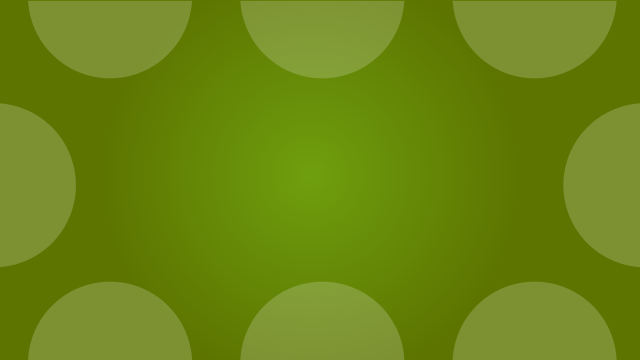
Give the GLSL for this background, as a WebGL 2 fragment shader.

```glsl
#version 300 es
precision highp float;
// Green radial glow framed by a ring of eight pale translucent discs.

#define DISC_RADIUS 0.228
#define DISC_ALPHA 0.2
#define ROW_SPACING vec2(0.5897, 0.5104)
#define ROW_SHIFT 0.0065
#define SIDE_CENTER vec2(0.905, -0.0145)
#define GLOW_CENTER vec2(-0.026, 0.014)
#define GLOW_RADIUS 0.575
#define TOP_MARGIN 0.0023

uniform vec2 u_resolution;
out vec4 fragColor;

const vec3 GLOW_COLOR = vec3(0.435, 0.622, 0.055);
const vec3 EDGE_COLOR = vec3(0.365, 0.459, 0.0);
const vec3 DISC_TINT = vec3(0.985);

// Signed distance to the nearest disc of the frame.
float discDistance(vec2 p) {
    // Three discs along the top and bottom edges
    float column = clamp(round((p.x - ROW_SHIFT) / ROW_SPACING.x), -1.0, 1.0);
    vec2 rowOffset = vec2(p.x - ROW_SHIFT - column * ROW_SPACING.x,
                          abs(p.y) - ROW_SPACING.y);
    // One disc on each side
    vec2 sideOffset = vec2(abs(p.x + 0.001), p.y) - SIDE_CENTER;
    return min(length(rowOffset), length(sideOffset)) - DISC_RADIUS;
}

void main() {
    // Centered coordinates, one unit per canvas height
    vec2 p = (gl_FragCoord.xy - 0.5 * u_resolution) / u_resolution.y;
    float pixel = 1.0 / u_resolution.y;

    // Background glow
    float falloff = clamp(length(p - GLOW_CENTER) / GLOW_RADIUS, 0.0, 1.0);
    vec3 color = mix(GLOW_COLOR, EDGE_COLOR, falloff);

    // Discs, trimmed by a thin margin along the top
    float dist = max(discDistance(p), p.y - 0.5 + TOP_MARGIN);
    float coverage = clamp(0.5 - dist / pixel, 0.0, 1.0);
    color = mix(color, DISC_TINT, DISC_ALPHA * coverage);

    fragColor = vec4(color, 1.0);
}
```
